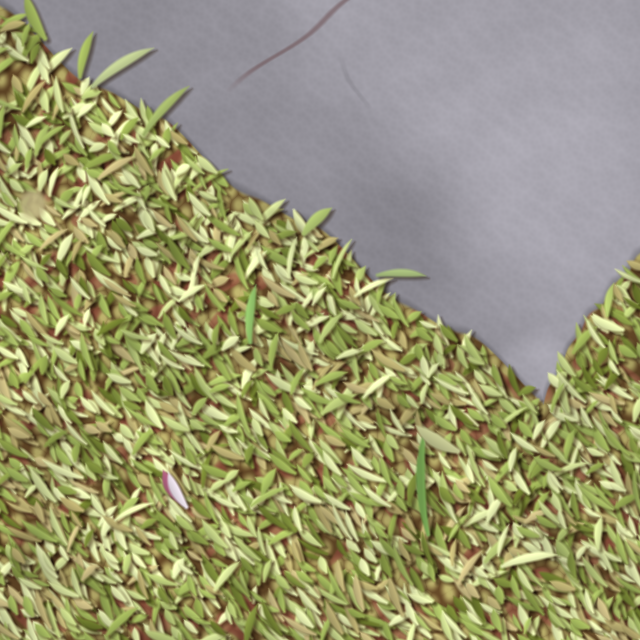
A WebGL 2 fragment shader for this texture:

```glsl
#version 300 es
precision highp float;
// Sunlit lawn around the corner of a grey paving slab.
// The slab is the overlap of two wavy-rimmed regions; the lawn is layered grids of
// jittered, tapered blades with warm soft shadows over cellular soil.
uniform vec2 u_resolution;
out vec4 fragColor;

const vec3 OLIVE = vec3(.42, .47, .17);
const vec3 GREEN = vec3(.64, .72, .37);
const vec3 PALE = vec3(.91, .94, .70);
const vec3 TAN = vec3(.76, .68, .47);
const vec3 BROWN = vec3(.36, .26, .14);

vec3 hash3(vec2 p) {
  vec3 q = vec3(dot(p, vec2(127.1, 311.7)), dot(p, vec2(269.5, 183.3)), dot(p, vec2(419.2, 371.9)));
  return fract(sin(q) * 43758.5);
}

// Cellular noise: distance to the nearest scattered point
float cellular(vec2 p) {
  float nearest = 9.;
  for (int j = -1; j <= 1; j++)
    for (int i = -1; i <= 1; i++) {
      vec2 cell = floor(p) + vec2(i, j);
      nearest = min(nearest, length(cell + hash3(cell).xy - p));
    }
  return nearest;
}

// Slow variation of the lawn from layered sines, about -1 to 1
float patches(vec2 p) {
  return .6 * sin(19. * p.x + 2. * sin(13. * p.y)) * sin(23. * p.y + 2. * sin(11. * p.x))
       + .4 * sin(47. * p.x + 31. * p.y + 2. * sin(37. * p.y - 20. * p.x));
}

// Positive inside the slab
float slabDistance(vec2 p) {
  float left = p.y - (.979 - .704 * p.x + .012 * sin(25. * p.x - 4.7));
  float right = p.y - min(.60 + 1.22 * (p.x - 1.), .475 + 2. * (p.x - .9));
  return min(left * .82, right * .57);
}

// Signed distance to a bent blade tapering from root to tip
float bladeDistance(vec2 p, vec2 root, vec2 tip, float width) {
  vec2 axis = tip - root;
  float t = clamp(dot(p - root, axis) / dot(axis, axis), 0., 1.);
  vec2 bend = vec2(-axis.y, axis.x) * .22 * t * (1. - t);
  return length(p - root - axis * t - bend) - width * (.35 + 1.6 * t) * (1. - t * t);
}

void paintBlade(inout vec3 color, vec2 p, vec2 root, vec2 tip, float width, vec3 tint) {
  vec2 axis = normalize(tip - root);
  float shade = bladeDistance(p - vec2(.005, -.004), root, tip, width);
  color *= 1. - vec3(.36, .41, .46) * smoothstep(.005, -.004, shade);
  float side = dot(p - root, vec2(-axis.y, axis.x) * sign(axis.x + .001)) / width;
  vec3 lit = tint * (.98 + .12 * clamp(side, -1., 1.));
  color = mix(color, lit, smoothstep(.0032, -.003, bladeDistance(p, root, tip, width)));
}

vec3 soil(vec2 p) {
  vec3 color = mix(vec3(.68, .64, .39), BROWN, smoothstep(.1, .75, cellular(p * vec2(48., 38.))));
  float red = sin(61. * p.x + 3. * sin(29. * p.y)) * sin(53. * p.y + 3. * sin(31. * p.x));
  return mix(color, vec3(.55, .28, .24), .6 * smoothstep(.3, .8, red));
}

vec3 slab(vec2 p) {
  // Broad tones: dusky lower left, bright right, pale tip
  float across = dot(p - vec2(.625, .766), vec2(.78, .62));
  float tone = mix(.545, .615, smoothstep(-.10, .09, across));
  tone += .05 * exp(-18. * dot(p - vec2(.82, .72), p - vec2(.82, .72)));
  tone += .025 * smoothstep(.3, .0, length(p - vec2(.42, .92)));
  tone -= .05 * smoothstep(.18, .0, length(p - vec2(.64, .65)));
  tone += .08 * smoothstep(.09, .03, length(p - vec2(.835, .41)));
  // Mottling, slanted streaks and grain
  tone += .012 * sin(17. * p.x + 3. * sin(11. * p.y)) * sin(23. * p.y + 2. * sin(13. * p.x));
  tone += .025 * (cellular(mat2(.8, .6, -.6, .8) * p * vec2(22., 60.)) - .5);
  tone += .02 * (cellular(p * 110.) - .5);
  vec3 color = tone * vec3(1., .985, 1.04);
  // Rusty crack and its faint branch
  float crack = abs(p.x - .365 - 1.33 * (p.y - .863) - .007 * sin(55. * p.y)) * .6;
  color = mix(color, vec3(.43, .33, .34), .6 * smoothstep(.006, .0005, crack) * smoothstep(.85, .9, p.y));
  float branch = abs(p.x - .535 + .55 * (p.y - .9) - .004 * sin(70. * p.y));
  return color * (1. - .07 * smoothstep(.007, .001, branch) * smoothstep(.05, .02, abs(p.y - .87)));
}

void main() {
  vec2 p = gl_FragCoord.xy / u_resolution;
  float rim = slabDistance(p) + .003 * sin(95. * p.x + 60. * p.y);
  vec3 color = mix(soil(p), slab(p) * (.8 + .2 * smoothstep(0., .012, rim)), smoothstep(-.003, .003, rim));

  // Lawn: every layer scatters one blade per grid cell, sparser on bare patches
  for (int layer = 0; layer < 7; layer++) {
    vec2 g = p * 24. + vec2(.37, .61) * float(layer);
    for (int j = -1; j <= 1; j++)
      for (int i = -1; i <= 1; i++) {
        vec2 cell = floor(g) + vec2(i, j);
        vec3 h = hash3(cell + 57. * float(layer));
        vec3 k = hash3(cell + 31.7 + 19. * float(layer));
        vec2 mid = p + (cell + h.xy - g) / 24.;
        float lush = patches(mid);
        if (length(mid - p) > .05 || slabDistance(mid) > -.003 || k.x * 1.5 - 1.5 > lush) continue;
        float angle = fract(k.x * 9.) < .1 + .3 * mid.y ? .9 + 1.2 * (h.z - .5) : 2.3 + 1.1 * (h.z - .5);
        vec2 reach = vec2(cos(angle), sin(angle)) * mix(.013, .034, k.y * k.y);
        float light = k.z + .05 + .22 * lush;
        vec3 tint = mix(mix(OLIVE, GREEN, smoothstep(0., .4, light)), PALE, smoothstep(.42, .92, light));
        tint = mix(tint, TAN, .8 * step(.84, fract(k.y * 7. + h.z)));
        paintBlade(color, p, mid - reach, mid + reach, mix(.0042, .0085, h.x), tint);
      }
  }
  // Sun and shade over the lawn only
  color *= 1.02 + .11 * patches(p * .8 + .3) * smoothstep(.004, -.01, rim);

  // Long blades on the rim and in the lawn
  paintBlade(color, p, vec2(.145, .865), vec2(.24, .925), .009, vec3(.72, .77, .55));
  paintBlade(color, p, vec2(.225, .79), vec2(.295, .865), .008, vec3(.62, .69, .40));
  paintBlade(color, p, vec2(.07, .94), vec2(.04, 1.01), .010, GREEN);
  paintBlade(color, p, vec2(.125, .88), vec2(.145, .95), .008, GREEN);
  paintBlade(color, p, vec2(.475, .635), vec2(.518, .675), .010, vec3(.67, .75, .43));
  paintBlade(color, p, vec2(.59, .57), vec2(.665, .569), .007, vec3(.62, .70, .46));
  paintBlade(color, p, vec2(.391, .465), vec2(.400, .555), .008, vec3(.55, .73, .40));
  paintBlade(color, p, vec2(.669, .165), vec2(.664, .33), .008, vec3(.50, .69, .35));
  paintBlade(color, p, vec2(.715, .295), vec2(.65, .335), .012, vec3(.78, .79, .58));
  paintBlade(color, p, vec2(.785, .115), vec2(.87, .133), .008, PALE);

  // Pebble and fallen petal
  float pebble = length((p - vec2(.051, .68)) * vec2(1., .9)) - .021;
  color = mix(color, vec3(.76, .72, .53), .85 * smoothstep(.007, -.007, pebble));
  paintBlade(color, p, vec2(.285, .215), vec2(.255, .265), .011, vec3(.72, .40, .52));
  paintBlade(color, p, vec2(.291, .208), vec2(.263, .262), .009, vec3(.95, .91, .95));
  fragColor = vec4(color, 1.);
}
```
